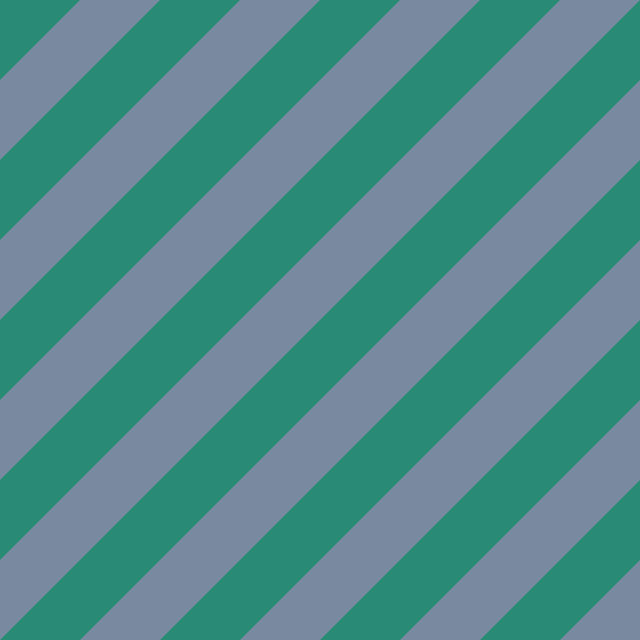
A WebGL 1 fragment shader for this pattern:

```glsl
precision highp float;
// Flat diagonal stripes in green and slate, rising to the right at 45 degrees.

#define REPEATS 4.0
#define GREEN_SHARE 0.5
#define GREEN vec3(0.161, 0.545, 0.459)
#define SLATE vec3(0.475, 0.541, 0.627)

uniform vec2 u_resolution;

// Signed distance to the green band in canvas units, positive inside.
float stripeDistance(vec2 uv) {
  float phase = REPEATS * (uv.x - uv.y);
  float fromCentre = abs(fract(phase - 0.5 * GREEN_SHARE + 0.5) - 0.5);
  return (0.5 * GREEN_SHARE - fromCentre) / (REPEATS * sqrt(2.0));
}

void main() {
  vec2 uv = gl_FragCoord.xy / u_resolution;

  // Edge softened over one pixel
  float pixelsInside = stripeDistance(uv) * min(u_resolution.x, u_resolution.y);
  float coverage = clamp(pixelsInside + 0.5, 0.0, 1.0);

  gl_FragColor = vec4(mix(SLATE, GREEN, coverage), 1.0);
}
```
